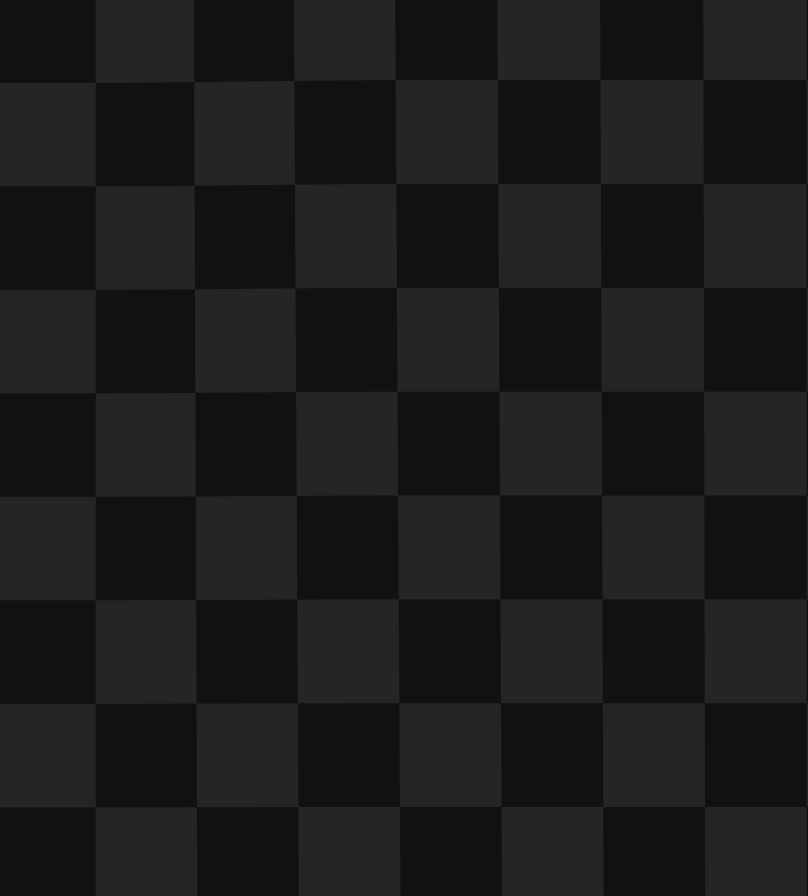
Reproduce this pattern procedurally as a Shadertoy shader.

```glsl
const vec3 DARK = vec3(0.066, 0.066, 0.071);
const vec3 LIGHT = vec3(0.145, 0.145, 0.145);
const vec2 CELL = vec2(0.1257, 0.1155);
const vec2 FIRST_EDGE = vec2(0.1185, 0.0990);
const float BOW = 0.0065;
const float LIFT = 0.0033;
const float TONE_VARIATION = 0.002;
const float PI = 3.14159265;

float hash(vec2 p) {
    vec3 q = fract(vec3(p.xyx) * 0.1031);
    q += dot(q, q.yzx + 33.33);
    return fract((q.x + q.y) * q.z);
}

// Bends the grid lines slightly, more strongly toward the top.
vec2 warp(vec2 uv, float bow, float lift) {
    float across = clamp((uv.x - FIRST_EDGE.x) / (1.0 - FIRST_EDGE.x), 0.0, 1.0);
    float sideways = bow * sin(PI * pow(across, 0.75));
    float upward = lift * smoothstep(0.1, 0.5, uv.x);
    return uv + vec2(sideways, -upward) * uv.y;
}

// Square wave that changes sign at whole numbers, softened over one pixel.
vec2 squareWave(vec2 c, vec2 pixel) {
    vec2 triangle = abs(mod(c + 0.5, 2.0) - 1.0) - 0.5;
    return clamp(2.0 * triangle / pixel, -1.0, 1.0);
}

float checker(vec2 c, vec2 pixel) {
    vec2 wave = squareWave(c, pixel);
    return 0.5 - 0.5 * wave.x * wave.y;
}

void mainImage(out vec4 fragColor, in vec2 fragCoord) {
    vec2 uv = fragCoord / iResolution.xy;
    vec2 grid = (warp(uv, BOW, LIFT) - FIRST_EDGE) / CELL + 1.0;
    vec2 pixel = 1.0 / (CELL * iResolution.xy);

    vec3 color = mix(DARK, LIGHT, checker(grid, pixel));

    // Faint tone shift per square
    color += TONE_VARIATION * (hash(floor(grid) + 7.0) - 0.5);
    fragColor = vec4(color, 1.0);
}
```
